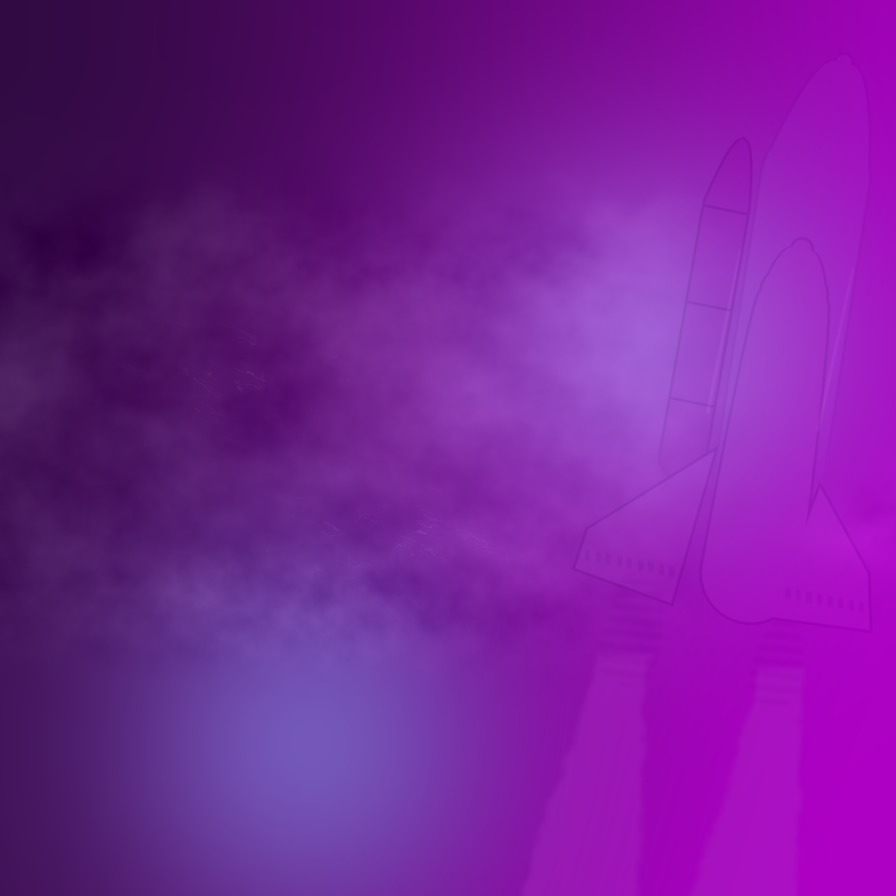
Reproduce this background procedurally as a WebGL 1 fragment shader.

```glsl
precision highp float;
// A violet to magenta sky with two soft glows and thin cloud banks, crossed
// on the right by a faint winged spacecraft with its boosters and plumes.
// Layers: gradient, Gaussian glows, gradient-noise clouds, distance shapes.
uniform vec2 u_resolution;

vec2 gradientAt(vec2 cell) {
  float h = fract(sin(dot(cell, vec2(127.1, 311.7))) * 43758.5);
  return vec2(cos(6.2832 * h), sin(6.2832 * h));
}

float noise(vec2 p) {
  vec2 i = floor(p), f = fract(p);
  vec2 u = f * f * f * (f * (f * 6.0 - 15.0) + 10.0);
  vec2 e = vec2(1.0, 0.0);
  float low = mix(dot(gradientAt(i), f), dot(gradientAt(i + e), f - e), u.x);
  float high = mix(dot(gradientAt(i + e.yx), f - e.yx),
                   dot(gradientAt(i + 1.0), f - 1.0), u.x);
  return mix(low, high, u.y);
}

float fbm(vec2 p) {
  float sum = 0.0, amp = 0.6;
  for (int i = 0; i < 5; i++) {
    sum += amp * noise(p);
    p = mat2(1.6, 1.2, -1.2, 1.6) * p + 3.7;
    amp *= 0.5;
  }
  return sum;
}

float glow(vec2 p, vec2 center, vec2 size) {
  vec2 q = (p - center) / size;
  return exp(-dot(q, q));
}

// Rounded segment whose radius swells from ra to rb like an ogive
float taper(vec2 p, vec2 a, vec2 b, float ra, float rb) {
  vec2 ab = b - a;
  float h = clamp(dot(p - a, ab) / dot(ab, ab), 0.0, 1.0);
  return length(p - a - ab * h) - mix(ra, rb, sqrt(h));
}

float halfPlane(vec2 p, vec2 a, vec2 b) {
  vec2 e = normalize(b - a);
  return dot(p - a, vec2(e.y, -e.x));
}

// Convex quad with counterclockwise corners
float quad(vec2 p, vec2 a, vec2 b, vec2 c, vec2 d) {
  return max(max(halfPlane(p, a, b), halfPlane(p, b, c)),
             max(halfPlane(p, c, d), halfPlane(p, d, a)));
}

float fill(float d, float soft) { return 1.0 - smoothstep(-soft, soft, d); }
float line(float d) { return 1.0 - smoothstep(0.0004, 0.0026, abs(d)); }

void main() {
  vec2 p = gl_FragCoord.xy / u_resolution;
  float puff = fbm(p * vec2(6.0, 8.0));
  float fine = fbm(p * 24.0 + 9.0);

  // Sky gradient, darkest at the upper left
  vec3 dark = mix(vec3(0.25, 0.06, 0.33), vec3(0.19, 0.04, 0.26), smoothstep(0.5, 0.95, p.y));
  float across = smoothstep(-0.04, mix(0.95, 1.28, p.y), p.x);
  vec3 col = mix(dark, vec3(0.68, 0.0, 0.77), across);

  // Blue glow below, lavender glow above
  col = mix(col, vec3(0.46, 0.37, 0.75), 0.92 * glow(p, vec2(0.345, 0.17), vec2(0.21, 0.23)));
  col = mix(col, vec3(0.61, 0.37, 0.83), 0.9 * glow(p, vec2(0.72, 0.61), vec2(0.24, 0.22)));

  // Cloud bank with a ragged upper rim
  float rim = 0.70 + 0.08 * glow(p, vec2(0.19, p.y), vec2(0.12, 1.0))
            + 0.07 * smoothstep(0.42, 0.62, p.x) + 0.10 * puff + 0.03 * fine;
  float bank = smoothstep(-0.01, 0.05, rim - p.y) * smoothstep(0.2, 0.65, p.y)
             * (1.0 - smoothstep(0.72, 0.82, p.x));
  col += bank * vec3(0.018, 0.028, 0.015);
  float veil = smoothstep(0.2, 0.4, p.y) * (1.0 - smoothstep(0.7, 0.85, p.y))
             * (1.0 - smoothstep(0.6, 0.9, p.x));
  col += veil * (puff * vec3(0.11, 0.13, 0.12) + fine * 0.035);
  col += glow(p, vec2(0.35, 0.32), vec2(0.25, 0.06)) * fine * 0.07;
  col += glow(p, vec2(1.0, 0.42), vec2(0.08, 0.05)) * (0.04 + 0.15 * puff);

  // Thin bright threads between the clouds
  float thread = 1.0 - smoothstep(0.0, 0.03, abs(fbm(p * vec2(17.0, 40.0) + p.yx * 12.0)));
  float patches = glow(p, vec2(0.26, 0.58), vec2(0.10, 0.05))
                + glow(p, vec2(0.42, 0.40), vec2(0.12, 0.04));
  col += thread * patches * smoothstep(-0.1, 0.3, fine) * 0.06;

  // Exhaust plumes widening downward
  vec2 q = p + 0.014 * vec2(fine, puff);
  float plume = quad(q, vec2(0.575, -0.02), vec2(0.712, -0.02), vec2(0.72, 0.27), vec2(0.67, 0.27));
  plume = min(plume, quad(q, vec2(0.765, -0.02), vec2(0.888, -0.02), vec2(0.895, 0.25), vec2(0.85, 0.25)));
  col = mix(col, vec3(0.67, 0.20, 0.77), 0.32 * fill(plume, 0.006));

  // Tank, side booster, winged body
  float tank = min(taper(p, vec2(0.942, 0.93), vec2(0.910, 0.80), 0.01, 0.061),
                   taper(p, vec2(0.910, 0.80), vec2(0.855, 0.45), 0.061, 0.061));
  float booster = min(taper(p, vec2(0.830, 0.845), vec2(0.811, 0.77), 0.001, 0.026),
                      taper(p, vec2(0.809, 0.76), vec2(0.762, 0.49), 0.026, 0.026));
  float body = min(taper(p, vec2(0.895, 0.722), vec2(0.886, 0.67), 0.012, 0.038),
                   taper(p, vec2(0.886, 0.67), vec2(0.838, 0.36), 0.038, 0.056));
  float wings = min(quad(p, vec2(0.64, 0.365), vec2(0.75, 0.325), vec2(0.80, 0.50), vec2(0.655, 0.41)),
                    quad(p, vec2(0.86, 0.31), vec2(0.972, 0.295), vec2(0.97, 0.36), vec2(0.915, 0.46)));
  float craft = min(body, wings);
  float behind = 1.0 - fill(craft, 0.002);
  float above = smoothstep(0.42, 0.56, p.y);
  col += fill(tank, 0.003) * behind * above * vec3(0.005, 0.025, 0.015);
  col += fill(booster, 0.002) * behind * above * vec3(0.0, -0.025, -0.01);
  col += fill(craft, 0.003) * vec3(0.015, 0.02, 0.012);
  float outline = max(line(craft), behind * above * max(0.5 * line(tank), line(booster)));

  // Booster rings, wing hatching, ribbed nozzles
  float ring = line((fract((p.y + 0.2 * p.x) * 9.0 + 0.15) - 0.5) / 9.0);
  outline = max(outline, ring * fill(booster, 0.002) * behind * above);
  float hatch = step(0.5, fract(p.x * 85.0)) * fill(abs(p.y - 0.505 + 0.19 * p.x) - 0.006, 0.002);
  outline = max(outline, 0.5 * hatch * fill(wings, 0.002));
  float nozzles = min(taper(p, vec2(0.715, 0.33), vec2(0.70, 0.27), 0.025, 0.035),
                      taper(p, vec2(0.875, 0.29), vec2(0.865, 0.24), 0.02, 0.03));
  float ribs = 0.5 + 0.5 * sin((p.y + 0.1 * p.x) * 420.0);
  outline = max(outline, 0.35 * ribs * fill(nozzles, 0.004));
  col -= outline * vec3(0.05, 0.03, 0.05);

  // Pale glints along the gaps between hulls
  float glint = min(taper(p, vec2(0.826, 0.72), vec2(0.79, 0.54), 0.0, 0.001),
                    taper(p, vec2(0.952, 0.70), vec2(0.913, 0.52), 0.0, 0.001));
  col += fill(glint, 0.003) * vec3(0.04, 0.06, 0.04);

  gl_FragColor = vec4(clamp(col, 0.0, 1.0), 1.0);
}
```
